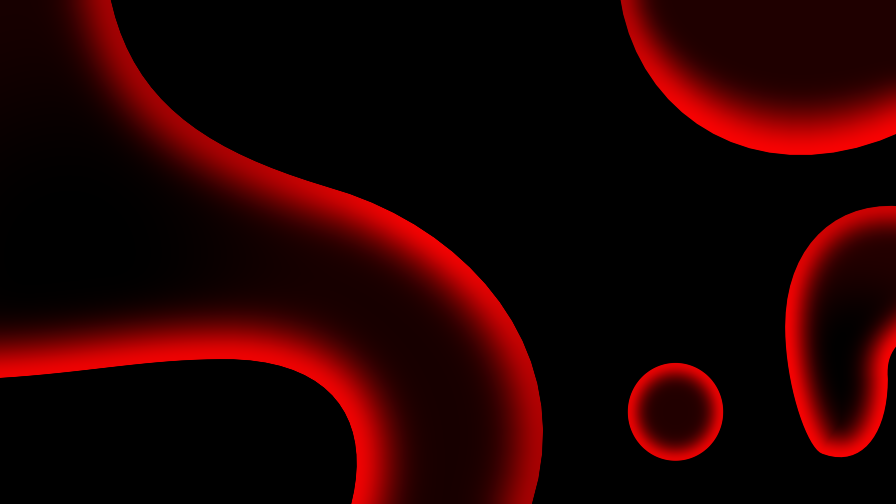
Give the GLSL for this background, as a Shadertoy shader.

```glsl
// Dark liquid blobs with glowing red inner rims on black.

// Keeps the nearer of a signed distance d and a cubic Bezier; the sign tells the side.
float nearer(float d, vec2 p, vec2 a, vec2 b, vec2 c, vec2 e) {
    const int STEPS = 18;
    vec2 from = a;
    for (int i = 1; i <= STEPS; i++) {
        float t = float(i) / float(STEPS), s = 1.0 - t;
        vec2 to = s*s*s*a + 3.0*s*s*t*b + 3.0*s*t*t*c + t*t*t*e;
        vec2 along = to - from, rel = p - from;
        float h = clamp(dot(rel, along) / dot(along, along), 0.0, 1.0);
        float dist = length(rel - along * h);
        if (dist < abs(d))
            d = along.x * rel.y < along.y * rel.x ? -dist : dist;
        from = to;
    }
    return d;
}

// Bell-shaped falloff.
float bell(float d, float width) {
    return exp(-d * d / (width * width));
}

// Rim light over a dim core, cut off outside; depth is positive inside.
float glowingBlob(float depth, float rim, float width, float core, float pixel) {
    float light = mix(core, rim, bell(max(depth, 0.0), width));
    return light * smoothstep(-0.6 * pixel, 0.6 * pixel, depth);
}

void mainImage(out vec4 fragColor, in vec2 fragCoord) {
    // The canvas is 432 units tall, with y running down from the top.
    float pixel = 432.0 / iResolution.y;
    vec2 p = vec2(fragCoord.x, iResolution.y - fragCoord.y) * pixel;
    const float FAR = 1e4;

    // Large flowing body between two edges
    float upper = nearer(FAR, p, vec2(95, 0), vec2(115, 90), vec2(180, 130), vec2(280, 160));
    upper = nearer(upper, p, vec2(280, 160), vec2(400, 193), vec2(497, 300), vec2(456, 432));
    float lower = -nearer(FAR, p, vec2(0, 324), vec2(80, 319), vec2(130, 307), vec2(200, 308));
    lower = -nearer(-lower, p, vec2(200, 308), vec2(290, 311), vec2(318, 365), vec2(301, 432));
    float bodyCore = 0.09 * smoothstep(40.0, 230.0, distance(p, vec2(60, 220)));
    float upperRim = 0.63 + 0.32 * bell(distance(p, vec2(365, 205)), 130.0);
    float body = glowingBlob(upper, upperRim, 30.0, bodyCore, pixel);
    float lowerLight = glowingBlob(lower, 0.93, 31.0, bodyCore, pixel);
    float inside = smoothstep(-0.6 * pixel, 0.6 * pixel, min(upper, lower));
    float light = max(body, lowerLight) * inside;

    // Bowl hanging from the top right, brightest underneath
    float bowl = -nearer(FAR, p, vec2(531, -5), vec2(545, 100), vec2(650, 170), vec2(775, 112));
    float low = smoothstep(0.0, 110.0, p.y);
    light += glowingBlob(bowl, mix(0.68, 0.97, low), mix(19.0, 36.0, low), 0.12, pixel);

    // Bean at the right border
    float bean = nearer(FAR, p, vec2(800, 182), vec2(725, 160), vec2(673, 205), vec2(673, 280));
    bean = nearer(bean, p, vec2(673, 280), vec2(673, 330), vec2(692, 385), vec2(705, 389));
    bean = nearer(bean, p, vec2(705, 389), vec2(740, 402), vec2(761, 370), vec2(761, 325));
    bean = nearer(bean, p, vec2(761, 325), vec2(759, 300), vec2(770, 292), vec2(800, 270));
    float beanCore = 0.13 * smoothstep(20.0, 95.0, distance(p, vec2(735, 310)));
    float beanRim = mix(0.8, 0.96, smoothstep(180.0, 280.0, p.y));
    light += glowingBlob(-bean, beanRim, 18.0, beanCore, pixel);

    // Small drop
    float drop = 41.3 - length((p - vec2(579, 353)) * vec2(1.01, 0.985));
    light += glowingBlob(drop, 0.9, 12.0, 0.13, pixel);

    fragColor = vec4(light * vec3(1.0, 0.008, 0.01), 1.0);
}
```
